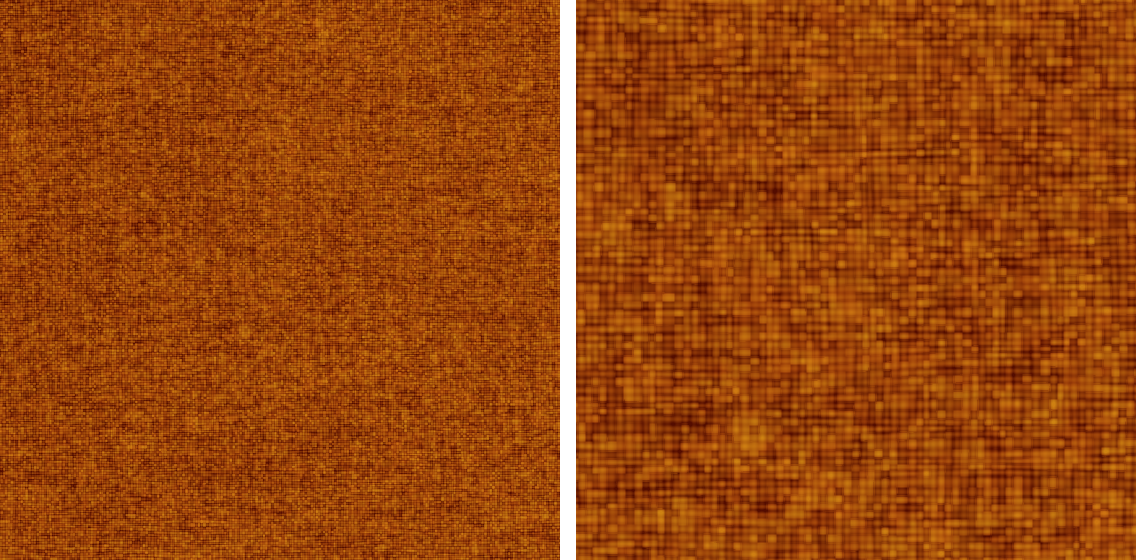
Left: the whole. Right: its middle third, enlarged.
Give the GLSL for this texture, as a three.js fragment shader.

```glsl
// Fine plain-weave upholstery cloth in burnt orange.
// Straight yarns of uneven width cross in a checker, with a dark mesh of gaps,
// a random tone per crossing and faint slubs; the tone picks from a ramp.

varying vec2 vUv;

const vec3 DARK_RUST = vec3(0.42, 0.12, 0.01);
const vec3 BURNT_ORANGE = vec3(0.61, 0.265, 0.035);
const vec3 GOLDEN_OCHRE = vec3(0.75, 0.42, 0.06);

const float THREADS = 215.0;      // yarns across the canvas
const float WOBBLE = 0.45;        // uneven yarn width, in threads
const float WEFT_RUN = 5.0;       // length of horizontal tone changes, in threads
const float WARP_RUN = 3.5;       // length of vertical tone changes, in threads
const float YARN_TONE = 0.20;
const float CROSSING_TONE = 0.28;
const float CLUMP_TONE = 0.08;
const float WEFT_GAP = 0.62;
const float WARP_GAP = 0.46;
const float GAP_BASE = 0.3;       // share of the gap that never breaks
const float STREAK_TONE = 0.08;
const float CLOUD_TONE = 0.04;
const float HUE_SHIFT = 0.08;
const float MEAN_TONE = 0.50;
const float GAP_MEAN = 0.27;      // average tone lost in the gaps
const float CONTRAST = 1.1;
const float SOFTNESS = 0.0008;    // edge smoothing, in canvas units
const float PI = 3.14159;

float hash(vec2 p) {
  return fract(sin(dot(p, vec2(127.1, 311.7))) * 43758.5453);
}

float noise(vec2 p) {
  vec2 cell = floor(p);
  vec2 f = fract(p);
  f = f * f * (3.0 - 2.0 * f);
  float low = mix(hash(cell), hash(cell + vec2(1.0, 0.0)), f.x);
  float high = mix(hash(cell + vec2(0.0, 1.0)), hash(cell + vec2(1.0, 1.0)), f.x);
  return mix(low, high, f.y);
}

float signedNoise(vec2 p) {
  return 2.0 * noise(p) - 1.0;
}

// Tone of one yarn; q.x runs along it and q.y counts yarns
float yarnTone(vec2 q, float run, float seed) {
  float row = floor(q.y);
  float offset = hash(vec2(row, seed));
  return signedNoise(vec2(q.x / run + offset, row + seed));
}

// Dark line of varying depth between neighbouring yarns
float yarnGap(vec2 q, float run, float seed) {
  float row = floor(q.y + 0.5);
  float line = 1.0 - smoothstep(0.05, 0.45, abs(q.y - row));
  float offset = hash(vec2(row, seed));
  float strength = noise(vec2(q.x / run + offset, row + seed));
  return line * mix(GAP_BASE, 1.0, strength * strength);
}

// Fine cloth structure at one point
float weaveTone(vec2 uv) {
  vec2 p = uv * THREADS;
  p += WOBBLE * vec2(signedNoise(p * vec2(0.4, 0.04) + 11.0),
                     signedNoise(p * vec2(0.04, 0.4) + 57.0));

  // Checker of crossings chooses the yarn on top
  float warpOnTop = 0.5 + 0.5 * sin(PI * p.x) * sin(PI * p.y);
  float weft = yarnTone(p, WEFT_RUN, 300.0);
  float warp = yarnTone(p.yx, WARP_RUN, 700.0);
  float tone = YARN_TONE * mix(weft, warp, warpOnTop);

  // Random tone of each crossing, and small clumps of fibre
  tone += CROSSING_TONE * (2.0 * hash(floor(p) + 17.0) - 1.0);
  tone += CLUMP_TONE * signedNoise(p * vec2(0.4, 0.5) + 31.0);

  // Gaps between yarns
  tone -= WEFT_GAP * yarnGap(p, WEFT_RUN * 0.75, 1100.0);
  tone -= WARP_GAP * yarnGap(p.yx, WARP_RUN * 0.75, 1500.0);
  return tone;
}

// Slubs along both directions and broad shading
float slubTone(vec2 uv) {
  float tone = STREAK_TONE * signedNoise(uv * vec2(16.0, 90.0) + 5.0);
  tone += 0.8 * STREAK_TONE * signedNoise(uv * vec2(100.0, 12.0) + 83.0);
  tone += CLOUD_TONE * signedNoise(uv * vec2(5.0, 20.0) + 47.0);
  tone += 0.06 * (smoothstep(0.0, 0.6, uv.x) - 0.7);
  return tone;
}

vec3 clothColor(float tone) {
  float t = clamp(tone, -0.25, 1.2) * 2.0;
  return t < 1.0 ? mix(DARK_RUST, BURNT_ORANGE, t)
                 : mix(BURNT_ORANGE, GOLDEN_OCHRE, t - 1.0);
}

void main() {
  // Average four nearby samples of the fine weave
  float weave = 0.0;
  for (int i = 0; i < 4; i++) {
    float k = float(i);
    vec2 corner = vec2(mod(k, 2.0), floor(k / 2.0)) - 0.5;
    weave += 0.25 * weaveTone(vUv + corner * SOFTNESS);
  }

  float tone = MEAN_TONE + CONTRAST * (weave + GAP_MEAN + slubTone(vUv));
  vec3 color = clothColor(tone);

  // Redder and yellower specks of dye
  color.g *= 1.0 + HUE_SHIFT * signedNoise(vUv * vec2(105.0, 130.0) + 19.0);
  gl_FragColor = vec4(max(color, 0.0), 1.0);
}
```
